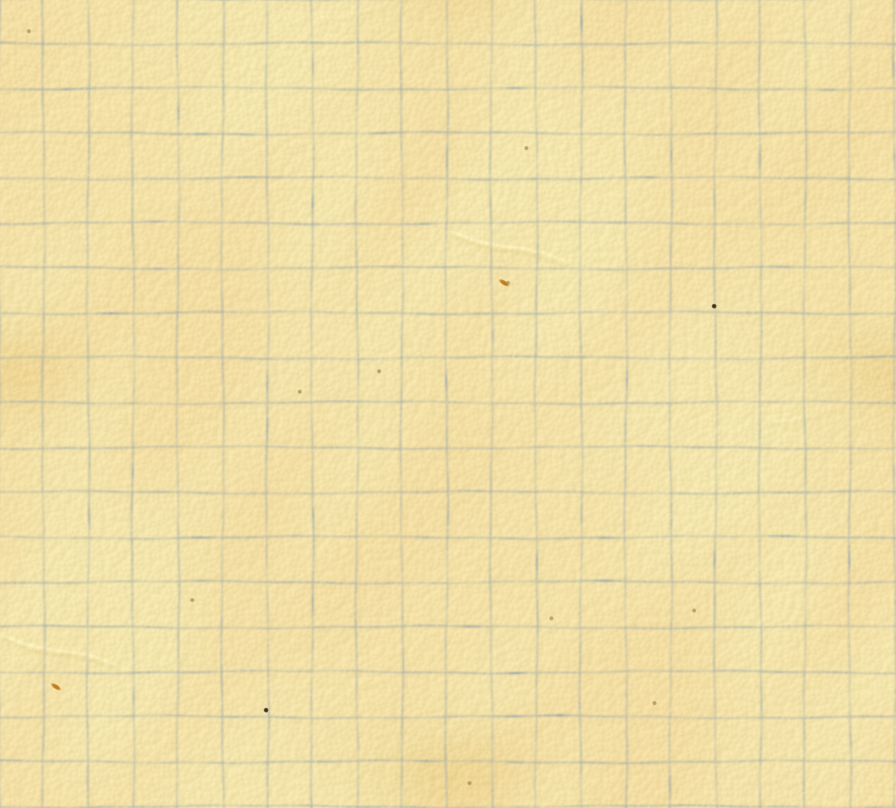
This pattern is drawn by a Shadertoy shader. Its source:

```glsl
const float TAU = 6.2831853;
const vec2 GRID = vec2(20.0, 18.0);

float hash(vec2 p) {
    vec3 q = fract(vec3(p.xyx) * 0.1031);
    q += dot(q, q.yzx + 33.33);
    return fract((q.x + q.y) * q.z);
}

// Distance to the nearest scattered feature point
float cellular(vec2 p) {
    vec2 cell = floor(p);
    float nearest = 2.0;
    for (int j = -1; j <= 1; j++)
    for (int i = -1; i <= 1; i++) {
        vec2 c = cell + vec2(i, j);
        vec2 point = c + vec2(hash(c), hash(c + 57.3));
        nearest = min(nearest, length(point - p));
    }
    return nearest;
}

// Fibre relief, lit from the upper left
float relief(vec2 p) {
    return cellular(p) - cellular(p + vec2(0.3, 0.25));
}

// Broad discolouration, repeating on the half-drop lattice
float blotches(vec2 p) {
    float sum = 0.0;
    for (int i = 1; i <= 7; i++) {
        float a = float(i);
        float b = a - 2.0 * floor(hash(vec2(a, 3.7)) * a + 0.5);
        float phase = TAU * hash(vec2(a, 9.1));
        sum += sin(TAU * dot(vec2(a, b), p / GRID) + phase) / sqrt(a);
    }
    return sum * 0.3;
}

// Offset from the nearest half-drop copy of a mark
vec2 offsetTo(vec2 p, vec2 mark) {
    vec2 d = p - mark;
    float row = floor(d.y / 9.0 + 0.5);
    d += row * vec2(10.0, -9.0);
    d.x -= GRID.x * floor(d.x / GRID.x + 0.5);
    return d;
}

// Ruled ink with drift, fading and occasional heavy strokes
float ruledLine(float across, float along, float seed) {
    float id = floor(across + 0.5);
    float drift = 0.025 * sin(along * 0.7 + id * 2.3 + seed)
                + 0.008 * sin(along * 2.9 + id * 5.1);
    float d = (across - id - drift + 0.03) / 0.036;
    float fade = 0.37 + 0.08 * sin(along * 0.9 + id * 4.7 + seed)
               + 0.06 * sin(along * 5.3 + id * 1.9);
    float speckle = 0.8 + 0.4 * hash(vec2(floor(along * 14.0), id + seed));
    float segment = floor(along);
    float heavy = step(0.93, hash(vec2(segment + seed, id * 3.1)));
    float stroke = (along - segment - 0.5) / 0.2;
    return exp(-d * d) * (fade * speckle + 0.35 * heavy * exp(-stroke * stroke));
}

// Raised fold: positive on the ridge, negative in its shadow
float crease(vec2 d, float span, float slope) {
    float y = d.y - slope * d.x - 0.07 * sin(d.x * 2.2);
    float ends = smoothstep(0.0, 0.3, d.x) * (1.0 - smoothstep(span * 0.6, span, d.x));
    float ridge = exp(-pow(y / 0.045, 2.0));
    float shadow = exp(-pow((y - 0.1) / 0.06, 2.0));
    return ends * (ridge - 0.7 * shadow);
}

float disc(vec2 d, float radius) {
    return 1.0 - smoothstep(radius * 0.5, radius * 1.4, length(d));
}

// Sparse specks, one candidate per cell
float specks(vec2 p) {
    vec2 cell = floor(p);
    vec2 centre = cell + 0.2 + 0.6 * vec2(hash(cell + 11.0), hash(cell + 29.0));
    return step(0.965, hash(cell + 71.0)) * disc(p - centre, 0.045);
}

void mainImage(out vec4 fragColor, in vec2 fragCoord) {
    vec2 uv = fragCoord / iResolution.xy;
    vec2 p = vec2(uv.x, 1.0 - uv.y) * GRID;

    // Aged paper
    float tone = smoothstep(-0.8, 0.8, blotches(p));
    vec3 color = mix(vec3(0.952, 0.868, 0.635), vec3(0.953, 0.900, 0.675), tone);
    vec2 stain = offsetTo(p, vec2(0.0, 8.2)) / vec2(1.6, 1.0);
    color -= vec3(0.02, 0.045, 0.07) * exp(-dot(stain, stain));
    color += vec3(0.8, 0.9, 1.2) * (0.05 * relief(p * 8.0) + 0.025 * relief(p * 3.7));

    // Folds
    float fold = crease(offsetTo(p, vec2(9.95, 5.1)), 3.2, 0.28);
    fold += 0.4 * crease(offsetTo(p, vec2(17.0, 9.4)), 2.0, -0.2);
    color += vec3(0.03, 0.04, 0.06) * fold;

    // Ruling
    vec3 ink = vec3(0.65, 0.68, 0.66);
    color = mix(color, ink, 0.92 * ruledLine(p.x, p.y, 2.0));
    color = mix(color, ink, ruledLine(p.y, p.x, 41.0));

    // Flecks and specks
    vec2 fleck = offsetTo(p, vec2(11.25, 6.3));
    fleck.y -= 0.5 * fleck.x;
    color = mix(color, vec3(0.76, 0.49, 0.12), disc(fleck * vec2(0.8, 1.5), 0.08));
    color = mix(color, vec3(0.25, 0.19, 0.13), disc(offsetTo(p, vec2(15.94, 6.82)), 0.05));
    color = mix(color, vec3(0.62, 0.50, 0.25), 0.65 * specks(p));

    fragColor = vec4(clamp(color, 0.0, 1.0), 1.0);
}
```
